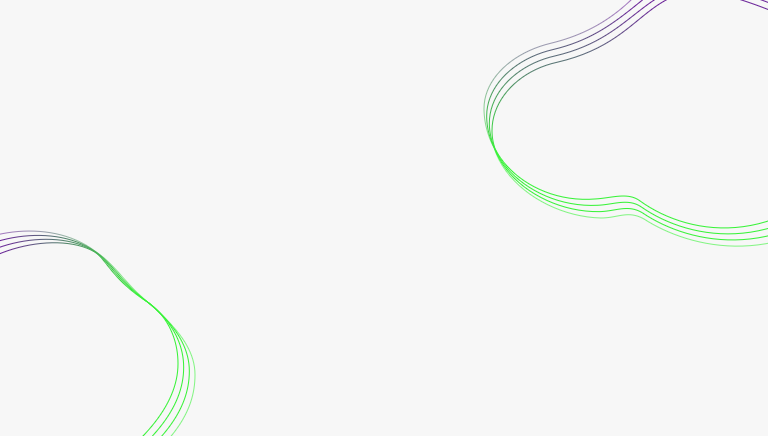
Reproduce this background procedurally as a Shadertoy shader.

```glsl
const vec2 GRID = vec2(768.0, 434.0);

float segmentDistance(vec2 p, vec2 a, vec2 b) {
    vec2 pa = p - a, ba = b - a;
    return length(pa - ba * clamp(dot(pa, ba) / dot(ba, ba), 0.0, 1.0));
}

vec4 bezier(vec4 a, vec4 b, vec4 c, vec4 d, float t) {
    float s = 1.0 - t;
    return s * s * s * a + 3.0 * s * s * t * b + 3.0 * s * t * t * c + t * t * t * d;
}

// Four strands blended between an outer (xy) and an inner (zw) cubic curve
void ribbon(vec2 p, vec4 a, vec4 b, vec4 c, vec4 d, inout vec4 strands) {
    // Skip pixels well outside the hull of the control points
    vec4 low = min(min(a, b), min(c, d));
    vec4 high = max(max(a, b), max(c, d));
    if (any(lessThan(p, min(low.xy, low.zw) - 6.0)) ||
        any(greaterThan(p, max(high.xy, high.zw) + 6.0))) return;

    vec4 previous = a;
    for (int i = 1; i <= 20; i++) {
        vec4 current = bezier(a, b, c, d, float(i) / 20.0);
        for (int k = 0; k < 4; k++) {
            float inward = float(k) / 3.0;
            vec2 from = mix(previous.xy, previous.zw, inward);
            vec2 to = mix(current.xy, current.zw, inward);
            strands[k] = min(strands[k], segmentDistance(p, from, to));
        }
        previous = current;
    }
}

// Lower left wave
vec4 leftStrands(vec2 p) {
    vec4 s = vec4(1e3);
    vec4 crest = vec4(95, 250, 95, 251);
    vec4 pinch = vec4(148, 301, 148, 301);
    vec4 side = vec4(195, 373, 178, 362);
    ribbon(p, vec4(-8, 235, -8, 256), vec4(25, 226, 25, 240), vec4(66, 228, 70, 236), crest, s);
    ribbon(p, crest, vec4(117, 265, 107, 259), vec4(122, 279, 112, 278), pinch, s);
    ribbon(p, pinch, vec4(176, 325, 168, 315), vec4(195, 347, 178, 338), side, s);
    ribbon(p, side, vec4(195, 397, 178, 388), vec4(186, 418, 164, 414), vec4(166, 440, 137, 440), s);
    return s;
}

// Upper right blob
vec4 rightStrands(vec2 p) {
    vec4 s = vec4(1e3);
    vec4 shoulder = vec4(551, 43, 557, 62);
    vec4 side = vec4(484, 108, 492, 130);
    vec4 pinch = vec4(494, 147, 495, 148);
    vec4 base = vec4(601, 217, 596, 198);
    vec4 bump = vec4(644, 218, 640, 200);
    ribbon(p, vec4(637, -6, 672, -3), vec4(612, 20, 637, 13), vec4(584, 35, 622, 47), shoulder, s);
    ribbon(p, shoulder, vec4(513, 52, 520, 70), vec4(484, 78, 492, 98), side, s);
    ribbon(p, side, vec4(484, 122, 492, 136), vec4(488, 136, 493, 142), pinch, s);
    ribbon(p, pinch, vec4(507, 188, 510, 178), vec4(556, 216, 550, 202), base, s);
    ribbon(p, base, vec4(618, 217, 612, 197), vec4(628, 209, 628, 191), bump, s);
    ribbon(p, bump, vec4(672, 236, 672, 223), vec4(720, 253, 722, 237), vec4(774, 241, 774, 218), s);
    ribbon(p, vec4(738, -21, 732, -3), vec4(750, -18, 745, 1), vec4(762, -14, 757, 5), vec4(775, -9, 772, 11), s);
    return s;
}

void mainImage(out vec4 fragColor, in vec2 fragCoord) {
    // Canvas grid with y running down from the top edge
    vec2 uv = fragCoord / iResolution.xy;
    vec2 p = vec2(uv.x, 1.0 - uv.y) * GRID;
    float pixel = GRID.x / iResolution.x;

    bool onLeft = uv.x < 0.5;
    vec4 strands = onLeft ? leftStrands(p) : rightStrands(p);

    // Violet fades to green along each shape
    float fade = onLeft ? p.x / 140.0 : (p.y - 5.0) / 148.0;
    vec3 violet = vec3(0.42, 0.14, 0.60);
    vec3 green = vec3(0.22, 0.95, 0.22);
    vec3 ink = mix(violet, green, clamp(fade, 0.0, 1.0));

    // Box filtered line coverage, with a fainter outer strand
    float halfWidth = 0.52;
    vec4 coverage = clamp((halfWidth - strands) / pixel + 0.5, 0.0, 1.0)
                  - clamp((-halfWidth - strands) / pixel + 0.5, 0.0, 1.0);
    coverage *= vec4(0.6, 1.0, 1.0, 1.0);

    vec3 color = vec3(0.97);
    for (int k = 0; k < 4; k++) color = mix(color, ink, coverage[k]);
    fragColor = vec4(color, 1.0);
}
```
